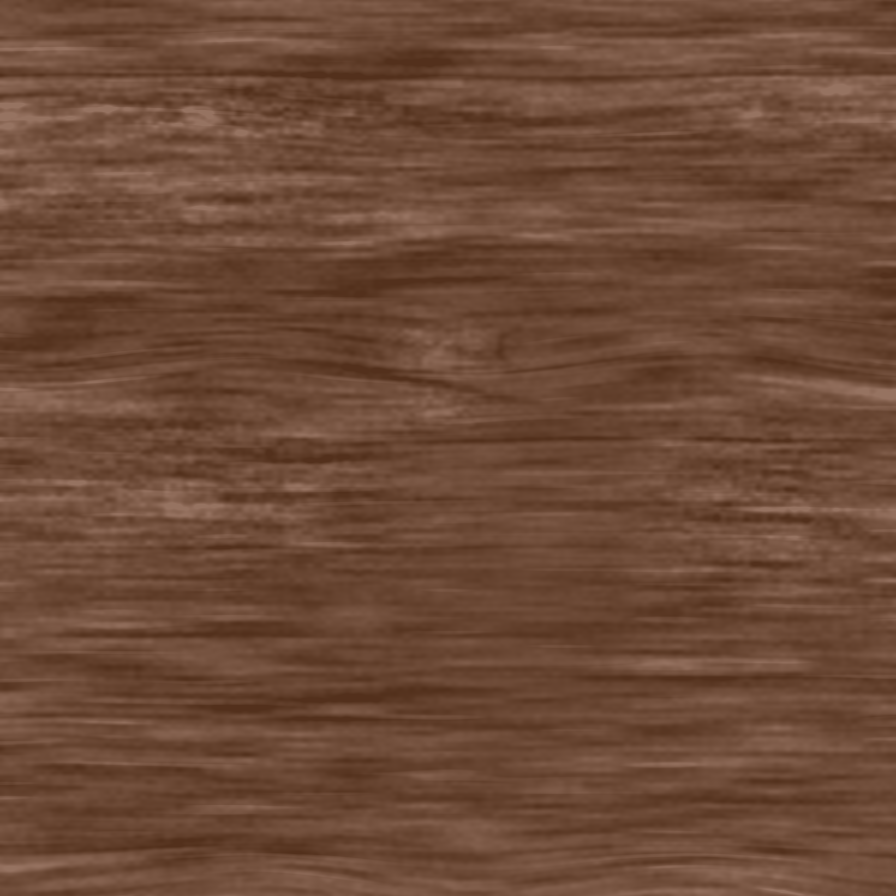
A WebGL 2 fragment shader for this texture:

```glsl
#version 300 es
precision highp float;
precision highp int;
// Brown wood board with horizontal grain, a wavy pale band and a small knot.

uniform vec2 u_resolution;
out vec4 fragColor;

// Integer hash of a lattice cell, -1 to 1
float hash(vec2 cell) {
    uvec2 q = uvec2(ivec2(cell) + 4096);
    uint h = q.x * 1597334677u ^ q.y * 3812015801u;
    h = (h ^ (h >> 16)) * 2246822519u;
    h = (h ^ (h >> 13)) * 3266489917u;
    return float((h ^ (h >> 16)) >> 8) / 8388608.0 - 1.0;
}

// Signed value noise
float noise(vec2 p) {
    vec2 i = floor(p), f = fract(p);
    f = f * f * (3.0 - 2.0 * f);
    return mix(mix(hash(i), hash(i + vec2(1, 0)), f.x),
               mix(hash(i + vec2(0, 1)), hash(i + vec2(1, 1)), f.x), f.y);
}

// Soft elliptical spot, 1 at its centre
float spot(vec2 p, vec2 centre, vec2 radius) {
    vec2 d = (p - centre) / radius;
    return exp(-dot(d, d));
}

// Soft horizontal line
float line(float y, float halfWidth) {
    return exp(-y * y / (halfWidth * halfWidth));
}

void main() {
    vec2 uv = gl_FragCoord.xy / u_resolution;

    // Grain flow: slow drift, arches along the pale band and the lower edge
    float arch = cos(12.566 * (uv.x - 0.28));
    vec2 p = uv;
    p.y += 0.004 * noise(uv * vec2(3.0, 6.0) + 31.0) + 0.001 * noise(uv * vec2(14.0, 30.0));
    p.y -= 0.012 * arch * line(uv.y - 0.6, 0.045);
    p.y -= 0.012 * arch * line(uv.y - 0.01, 0.045);
    p.y += 0.09 * (uv.x - 0.3) * spot(uv, vec2(0.3, 0.87), vec2(0.3, 0.04));

    // Rough, flecked regions and one calm region
    float rough = spot(uv, vec2(0.27, 0.875), vec2(0.25, 0.035))
                + 0.75 * spot(uv, vec2(0.22, 0.46), vec2(0.22, 0.08))
                + 0.75 * spot(uv, vec2(0.85, 0.44), vec2(0.12, 0.09))
                + 0.6 * spot(uv, vec2(0.9, 0.87), vec2(0.14, 0.05))
                + 0.6 * spot(uv, vec2(0.15, 0.77), vec2(0.3, 0.05));
    float calm = spot(uv, vec2(0.6, 0.36), vec2(0.14, 0.3));

    // Layered streaks, from broad to fine
    float streaks = 0.6 * noise(p * vec2(4.0, 42.0) + 7.0)
                  + 1.05 * noise(p * vec2(8.0, 100.0) + 19.0)
                  + 1.15 * noise(p * vec2(15.0, 170.0) + 43.0);
    float tone = 0.7 * noise(p * vec2(2.4, 10.0) + 3.0) - 0.05;
    tone += streaks * (1.0 - 0.35 * calm);

    // Speckle in two grain sizes and short pale flecks
    float speckle = noise(uv * vec2(90.0, 165.0) + 11.0) + 0.7 * noise(uv * vec2(150.0, 190.0) + 57.0);
    tone += speckle * (0.34 + 0.75 * rough) * (1.0 - 0.35 * calm);
    tone += rough * (0.1 + 2.2 * smoothstep(0.1, 0.7, noise(p * vec2(18.0, 85.0) + 61.0)));

    // Pale band with a dark upper edge and shade above it
    float edge = p.y - 0.59;
    float fade = 0.7 + 0.3 * noise(vec2(uv.x * 6.0, 5.0));
    tone += 1.25 * line(edge + 0.03, 0.028) * fade;
    tone -= 1.2 * line(edge, 0.005) * fade;
    tone -= 0.75 * line(edge - 0.07, 0.045);

    // Knot: mottled light wood, a slanting crack and a dark curl
    float knot = spot(uv, vec2(0.495, 0.612), vec2(0.06, 0.028))
               + 0.8 * spot(uv, vec2(0.485, 0.542), vec2(0.055, 0.02));
    tone += knot * (1.8 + 0.7 * speckle);
    float crack = uv.y - 0.573 + 0.2 * (uv.x - 0.48);
    tone -= 1.9 * line(crack, 0.006) * line(uv.x - 0.49, 0.11);
    float curl = length((uv - vec2(0.585, 0.612)) * vec2(1.0, 1.3)) - 0.028;
    tone -= 1.2 * line(curl, 0.006) * smoothstep(0.6, 0.55, uv.x);

    // Dark arches at the lower edge and long dark grain lines
    tone -= 0.8 * line(p.y - 0.04, 0.025) * (0.5 + 0.5 * arch);
    tone -= 1.6 * line(p.y - 0.915, 0.003);
    for (int i = 0; i < 9; i++) {
        float k = float(i);
        float y = (k + 0.5 + 0.4 * hash(vec2(k, 80.0))) / 9.0;
        float strength = 0.5 + 0.5 * noise(vec2(uv.x * 5.0, k * 3.0 + 90.0));
        tone -= 1.3 * strength * line(p.y - y, 0.0026);
    }

    // Thin pale hairs, then a lift of the brightest wood
    tone += 1.0 * smoothstep(0.5, 0.9, noise(p * vec2(8.0, 130.0) + 101.0));
    tone += 0.12 * pow(max(tone - 0.5, 0.0), 2.0);

    tone = clamp(tone, -2.1, 3.2);
    fragColor = vec4(vec3(0.43, 0.293, 0.217) + tone * vec3(0.05, 0.049, 0.051), 1.0);
}
```
